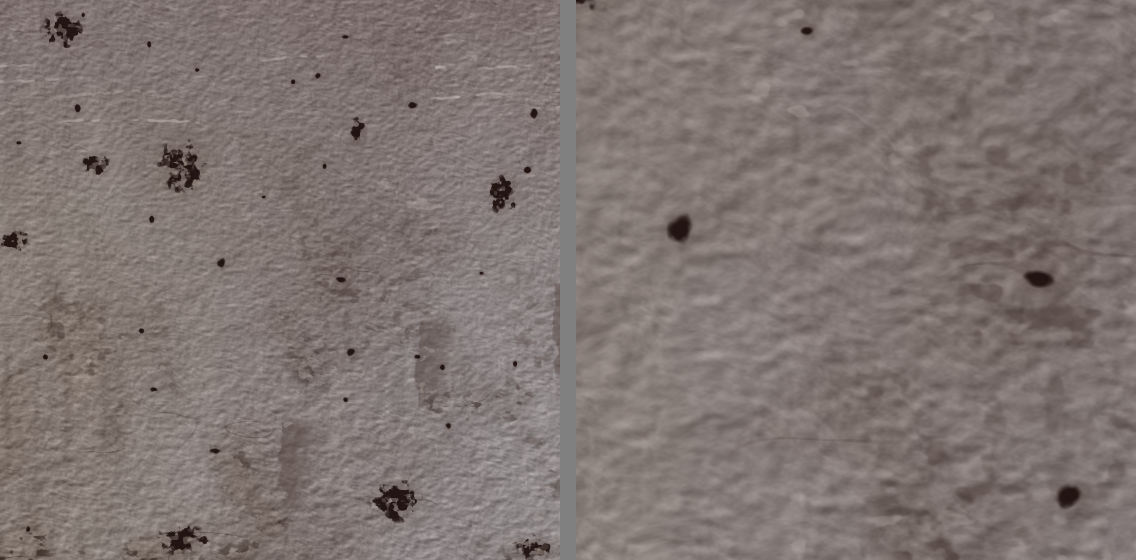
Left: the whole. Right: its middle third, enlarged.
Give the GLSL for this texture, as a WebGL 1 fragment shader.

```glsl
precision highp float;
// Weathered concrete wall with fine relief, dark pits, pale scratches and brown stains.
uniform vec2 u_resolution;

float hash(vec2 p) {
  vec3 q = fract(vec3(p.xyx) * 0.1031);
  q += dot(q, q.yzx + 33.33);
  return fract((q.x + q.y) * q.z);
}

float noise(vec2 p) {
  vec2 i = floor(p), f = fract(p);
  f = f * f * (3.0 - 2.0 * f);
  return mix(mix(hash(i), hash(i + vec2(1, 0)), f.x),
             mix(hash(i + vec2(0, 1)), hash(i + vec2(1, 1)), f.x), f.y);
}

float fbm(vec2 p) {
  float sum = 0.0, amp = 0.55;
  for (int i = 0; i < 3; i++) {
    sum += amp * noise(p);
    p = p * 2.03 + 17.7;
    amp *= 0.5;
  }
  return sum;
}

// Scattered holes: x is the ragged dark core, y the soft brown halo.
vec2 pits(vec2 p, float cells, float chance, float radius, float ragged, float seed) {
  vec2 cell = floor(p * cells), result = vec2(0.0);
  float rag = (fbm(p * 85.0 + seed) - 0.48) * ragged;
  for (int y = -1; y <= 1; y++) {
    for (int x = -1; x <= 1; x++) {
      vec2 id = cell + vec2(x, y) + seed;
      if (hash(id + 7.3) > chance) continue;
      vec2 center = (id - seed + 0.1 + 0.8 * vec2(hash(id), hash(id + 41.7))) / cells;
      float size = radius * mix(0.45, 1.0, hash(id + 23.1));
      float stretch = mix(0.75, 1.4, hash(id + 61.9));
      float d = length((p - center) * vec2(1.0 / stretch, stretch)) / size;
      float core = smoothstep(-0.05, 0.5, 1.0 - d + rag) * smoothstep(1.7, 1.1, d);
      result = max(result, vec2(core, exp(-d * d * 0.8)));
    }
  }
  return result;
}

// Pale horizontal scrapes, broken along their length.
float scratches(vec2 p) {
  float sum = 0.0;
  for (int i = 0; i < 5; i++) {
    float k = float(i);
    float y = 0.79 + 0.026 * k + 0.03 * (p.x - 0.5) + 0.012 * (noise(vec2(p.x * 9.0, k * 5.0)) - 0.5);
    float line = smoothstep(0.0035, 0.0008, abs(p.y - y + 0.004 * (noise(p * 90.0) - 0.5)));
    float run = smoothstep(0.55, 0.8, noise(vec2(p.x * 6.0 + k * 13.0, k)));
    sum += line * run * smoothstep(0.3, 0.65, noise(vec2(p.x * 70.0, k * 3.0)));
  }
  return sum;
}

// Brown patches with a crisp left edge that fade to the right.
float patches(vec2 p) {
  float sum = 0.0;
  vec2 wobble = (vec2(fbm(p * 35.0), fbm(p * 35.0 + 50.0)) - 0.48) * 0.025;
  for (int i = 0; i < 3; i++) {
    float k = float(i);
    vec2 d = p + wobble - vec2(0.5 + 0.245 * k, 0.17 + 0.18 * k - 0.06 * k * (k - 1.0));
    float across = smoothstep(-0.002, 0.003, d.x) * smoothstep(0.095, 0.025, d.x + 0.25 * abs(d.y - 0.05));
    sum += across * smoothstep(0.085, 0.07, abs(d.y));
  }
  return sum;
}

void main() {
  vec2 p = gl_FragCoord.xy / u_resolution;
  float broad = fbm(p * 3.5 + 4.0) - 0.48;
  float lower = smoothstep(0.55, 0.1, p.y + broad * 0.5);

  // Warm left, mauve top, cool and paler lower right
  vec3 color = mix(vec3(0.515, 0.472, 0.447), vec3(0.512, 0.468, 0.466), smoothstep(0.1, 0.9, p.x));
  color = mix(color, vec3(0.485, 0.435, 0.428), smoothstep(0.6, 1.0, p.y));
  float coolness = smoothstep(0.3, 1.0, p.x + broad * 0.5) * smoothstep(0.85, 0.2, p.y);
  color = mix(color, vec3(0.575, 0.555, 0.56), 0.8 * coolness);
  color += broad * vec3(0.10, 0.11, 0.12);

  // Fine relief lit from above, coarser near the bottom
  vec2 g = p * vec2(105.0, 165.0) + 3.0 * fbm(p * 14.0);
  float relief = fbm(g) - fbm(g + vec2(-0.35, 0.7));
  vec2 c = p * vec2(48.0, 75.0) + 2.0 * fbm(p * 9.0);
  float coarse = fbm(c) - fbm(c + vec2(-0.3, 0.5));
  color += relief * 0.18 + coarse * mix(0.05, 0.17, lower);
  color += (fbm(p * vec2(55.0, 80.0) + 9.0) - 0.48) * 0.07;

  // Vertical trowel streaks
  float streak = noise(vec2(p.x * 75.0, p.y * 4.0)) - 0.5;
  float streakZone = smoothstep(0.2, 0.05, abs(p.x - 0.08)) + smoothstep(0.15, 0.0, abs(p.y - 0.32));
  color += streak * 0.045 * streakZone;

  // Hairline cracks and eroded flakes
  float ridge = abs(fbm(p * vec2(5.0, 9.0) + 31.0) - 0.48);
  float crack = smoothstep(0.009, 0.002, ridge) * smoothstep(0.5, 0.7, noise(p * 11.0 + 5.0));
  float zone = smoothstep(0.48, 0.68, fbm(p * 7.0 + 12.0)) * (0.2 + 0.8 * lower);
  float flakes = smoothstep(0.54, 0.7, fbm(p * vec2(55.0, 75.0) + 71.0)) * zone;
  color -= vec3(0.10, 0.11, 0.11) * crack * (0.4 + 0.6 * lower);
  color -= vec3(0.04, 0.048, 0.055) * zone;
  color = mix(color, vec3(0.23, 0.17, 0.15), 0.8 * flakes);

  float stain = patches(p) * (0.5 + 0.9 * fbm(p * vec2(60.0, 90.0)));
  color = mix(color, vec3(0.33, 0.27, 0.25), 0.55 * clamp(stain, 0.0, 1.0));

  // Pale scrapes and chips
  float chips = smoothstep(0.70, 0.8, fbm(p * vec2(45.0, 70.0) + 90.0)) * smoothstep(0.45, 0.65, noise(p * 6.0));
  color = mix(color, vec3(0.72, 0.68, 0.66), clamp(0.6 * scratches(p) + 0.35 * chips, 0.0, 1.0));

  // Large broken pits and small round holes
  vec2 large = pits(p, 5.0, 0.42, 0.034, 3.2, 3.0);
  vec2 small = pits(p, 9.0, 0.3, 0.009, 1.0, 19.0);
  float glint = smoothstep(0.6, 0.75, noise(p * 130.0 + 8.0)) * large.y;
  color = mix(color, vec3(0.33, 0.26, 0.23), 0.4 * max(large.y, small.y));
  color = mix(color, vec3(0.65, 0.60, 0.57), 0.5 * glint);
  color = mix(color, vec3(0.11, 0.055, 0.045), 0.93 * max(large.x * (1.0 - 0.5 * glint), small.x));
  gl_FragColor = vec4(clamp(color, 0.0, 1.0), 1.0);
}
```
